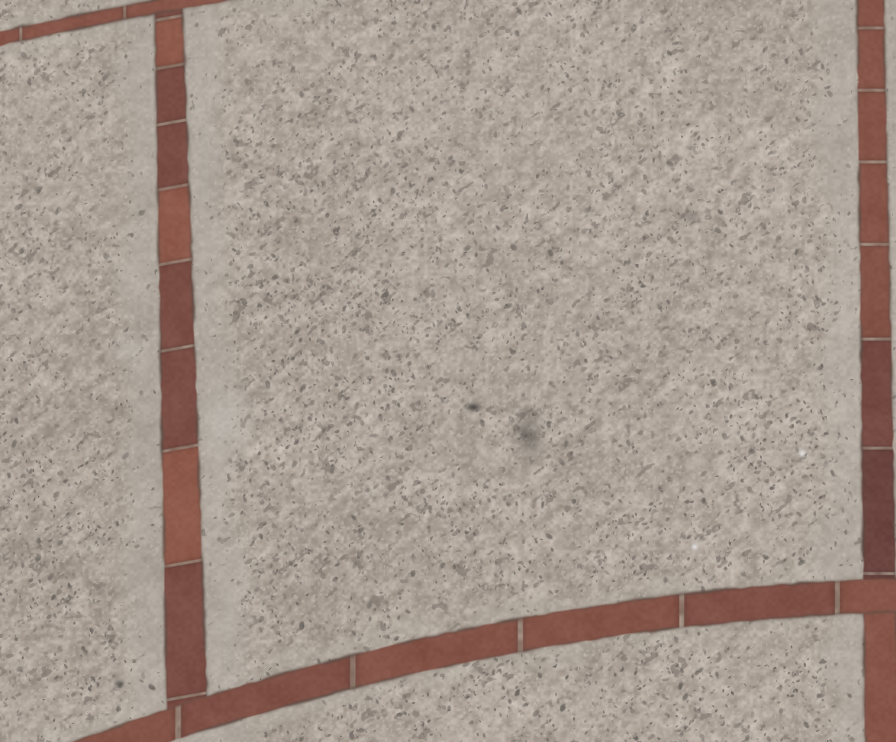
Write a WebGL 1 fragment shader that draws this texture.

```glsl
precision highp float;
uniform vec2 u_resolution;

float hash(vec2 p) {
  return fract(sin(dot(p, vec2(127.1, 311.7))) * 43758.5453);
}

float noise(vec2 p) {
  vec2 i = floor(p), f = fract(p);
  f = f * f * (3.0 - 2.0 * f);
  return mix(mix(hash(i), hash(i + vec2(1.0, 0.0)), f.x),
             mix(hash(i + vec2(0.0, 1.0)), hash(i + 1.0), f.x), f.y);
}

float fbm(vec2 p) {
  float sum = 0.0, amp = 0.5;
  for (int i = 0; i < 4; i++) {
    sum += amp * noise(p);
    p = mat2(1.6, 1.2, -1.2, 1.6) * p + 7.3;
    amp *= 0.5;
  }
  return sum / 0.9375;
}

float blob(vec2 p, vec2 center, vec2 size) {
  vec2 q = (p - center) / size;
  return exp(-dot(q, q));
}

// One rotated elliptical grain in a random share of the cells
float grains(vec2 p, float scale, float density, float seed) {
  vec2 g = p * scale, id = floor(g);
  vec2 jitter = vec2(hash(id + seed), hash(id + seed + 19.7));
  vec2 q = fract(g) - mix(vec2(0.32), vec2(0.68), jitter);
  float angle = 0.7 + 2.4 * (hash(id + seed + 41.3) - 0.5);
  float c = cos(angle), s = sin(angle);
  q = mat2(c, -s, s, c) * q;
  float size = mix(0.14, 0.31, hash(id + seed + 67.9));
  float d = length(q * vec2(1.0, 1.7)) - size + 0.16 * (noise(g * 4.0) - 0.5);
  float soft = 0.08 + 0.6 * scale / u_resolution.y;
  return smoothstep(soft, -soft, d) * step(hash(id + seed + 83.1), density);
}

// Pale fading strip beside a band
float margin(float d, float width, float wobble) {
  return 1.0 - smoothstep(width * 0.5, width * 1.3, d + wobble);
}

vec3 concrete(vec2 p, float smoothArea) {
  float broad = fbm(p * 5.0 + 3.0);
  float patchy = fbm(p * 21.0 + 9.0) - 0.5;
  float rough = 1.0 - 0.7 * smoothArea;
  float stain = 0.8 * blob(p, vec2(0.43, 0.58), vec2(0.11, 0.25))
    + 0.7 * blob(p, vec2(0.76, 0.63), vec2(0.18, 0.07))
    + 0.5 * blob(p, vec2(0.52, 0.99), vec2(0.22, 0.06))
    + 0.6 * blob(p, vec2(0.07, 0.25), vec2(0.12, 0.15))
    + 0.5 * blob(p, vec2(0.42, 0.24), vec2(0.10, 0.09));
  vec3 color = vec3(0.682, 0.643, 0.603);
  color += 0.07 * (broad - 0.5) + 0.05 * patchy - 0.018 * stain * rough;
  vec2 slant = mat2(0.8, -0.6, 0.6, 0.8) * p;
  color += 0.19 * (fbm(slant * vec2(62.0, 100.0)) - 0.5) * (0.4 + 0.6 * rough);
  color += 0.09 * (noise(p * 230.0) - 0.5);
  color = mix(color, vec3(0.705, 0.68, 0.645) + 0.1 * patchy, 0.4 * smoothArea);
  // Ragged hollows, then aggregate
  float hollow = noise(slant * vec2(85.0, 140.0)) * 0.65 + noise(p * 190.0 + 4.0) * 0.35;
  float level = 0.75 - 0.05 * stain - 0.2 * patchy + 0.1 * smoothArea;
  color = mix(color, vec3(0.48, 0.445, 0.415), 0.6 * smoothstep(level - 0.07, level + 0.09, hollow));
  for (int i = 0; i < 4; i++) {
    float k = float(i);
    float density = (0.13 + 0.12 * stain + 0.2 * (broad - 0.5) + 0.5 * patchy) * rough;
    float dark = grains(slant + k * 0.137, 56.0 + 22.0 * k, density, k * 13.0);
    float light = grains(p + k * 0.271, 64.0 + 23.0 * k, 0.18 * rough + 0.03, k * 17.0 + 5.0);
    float strength = mix(0.15, 0.95, noise(p * 70.0 + k)) * (1.0 - 0.25 * p.y);
    color = mix(color, vec3(0.40, 0.38, 0.36), dark * strength);
    color = mix(color, vec3(0.77, 0.74, 0.70), light * 0.45);
  }
  return color;
}

// d: distance to band edge, run: brick coordinate, len: brick length
vec3 brickBand(vec3 ground, vec2 p, float d, float run, float len, float jointHalf, float tone) {
  float px = 1.0 / u_resolution.y;
  d += 0.002 * (noise(p * 75.0) - 0.5);
  vec3 brick = mix(vec3(0.425, 0.27, 0.25), vec3(0.57, 0.36, 0.30), tone);
  brick += 0.05 * (fbm(p * 35.0) - 0.5) + 0.03 * (noise(p * 210.0) - 0.5);
  float joint = abs(fract(run + 0.5) - 0.5) * len;
  float mortar = 1.0 - smoothstep(jointHalf - px, jointHalf + px, joint);
  brick *= 1.0 - 0.15 * exp(-pow(joint / (jointHalf * 2.2), 2.0));
  vec3 grout = vec3(0.61, 0.55, 0.50) + 0.16 * (noise(p * 120.0) - 0.5);
  brick = mix(brick, grout, mortar * mix(0.55, 0.95, noise(p * 60.0)));
  vec3 color = mix(ground, brick, smoothstep(1.3 * px, -1.3 * px, d));
  float gap = exp(-pow(d / 0.0027, 2.0));
  return mix(color, vec3(0.34, 0.29, 0.26), gap * mix(0.0, 0.75, noise(p * 38.0)));
}

void main() {
  vec2 p = gl_FragCoord.xy / u_resolution.y;
  float down = 1.0 - p.y;

  // Signed distances to the four bands
  float leftMid = 0.2532 - 0.0262 * p.y;
  float leftD = abs(p.x - leftMid) - (0.0281 - 0.0094 * p.y);
  float rightMid = 1.189 - 0.0159 * p.y;
  float rightD = abs(p.x - rightMid) - (0.023 - 0.005 * p.y);
  float lowOffset = p.y - (0.199 - 0.1534 * (1.3 - p.x) * (1.3 - p.x));
  float lowD = abs(lowOffset) - 0.0225;
  float topOffset = p.y - (0.948 + 0.222 * p.x - 0.08 * p.x * p.x);
  float topD = abs(topOffset) - 0.0095;
  leftD = max(leftD, max(-lowOffset, topOffset));

  // Slab surface and isolated marks
  float wobble = 0.06 * (fbm(p * 18.0) - 0.5);
  float smoothArea = max(margin(leftD, 0.055, wobble), margin(rightD, 0.06, wobble));
  smoothArea = max(smoothArea, 0.6 * margin(min(lowD, topD), 0.022, wobble));
  vec3 color = concrete(p, smoothArea);
  float ragged = 0.4 + 1.2 * noise(p * 85.0);
  float pale = blob(p, vec2(0.303, 0.435), vec2(0.03, 0.045))
    + 0.7 * blob(p, vec2(0.174, 0.53), vec2(0.02, 0.013))
    + 0.4 * blob(p, vec2(0.275, 0.78), vec2(0.018, 0.15))
    + 0.4 * blob(p, vec2(0.31, 0.15), vec2(0.025, 0.12));
  color = mix(color, vec3(0.74, 0.725, 0.70), 0.55 * min(pale, 1.0));
  float dark = blob(p, vec2(0.638, 0.451), vec2(0.009, 0.005))
    + 0.5 * ragged * blob(p, vec2(0.713, 0.416), vec2(0.015, 0.028))
    + 0.6 * ragged * blob(p, vec2(0.929, 0.708), vec2(0.01, 0.006))
    + 0.8 * blob(p, vec2(0.161, 0.078), vec2(0.006));
  color = mix(color, vec3(0.27, 0.26, 0.25), 0.85 * min(dark, 1.0));
  float glint = blob(p, vec2(1.081, 0.389), vec2(0.005)) + blob(p, vec2(0.936, 0.263), vec2(0.004));
  color = mix(color, vec3(0.9), 0.8 * glint);

  // Upright bands, bricks growing toward the bottom
  float leftDown = down + 0.18 * (p.x - leftMid);
  float leftRun = log((leftDown + 0.398) / 0.563) / log(1.155);
  float leftTone = 0.55 + 0.35 * cos((floor(leftRun) - 1.0) * 2.094);
  color = brickBand(color, p, leftD, leftRun, 0.144 * (leftDown + 0.398), 0.002, leftTone);
  float rightRun = log((down + 0.5224) / 0.56) / log(1.15);
  rightRun = lowOffset < 0.0 ? 6.5 : rightRun;
  float rightTone = 0.7 - 0.75 * smoothstep(2.5, 5.0, floor(rightRun)) * step(0.0, lowOffset);
  color = brickBand(color, p, rightD, rightRun, 0.14 * (down + 0.5224), 0.002, rightTone);

  // Curved bands
  float topRun = (p.x - 0.028) / 0.14;
  color = brickBand(color, p, topD, topRun, 0.14, 0.002, 0.7);
  float along = p.x - 0.24;
  float lowRun = along * (4.155 + 0.39 * along);
  float lowTone = 0.4 + 0.3 * hash(vec2(floor(lowRun), 4.0)) + 0.3 * step(4.0, lowRun);
  color = brickBand(color, p, lowD, lowRun, 0.22, 0.0035, lowTone);

  gl_FragColor = vec4(clamp(color, 0.0, 1.0), 1.0);
}
```
